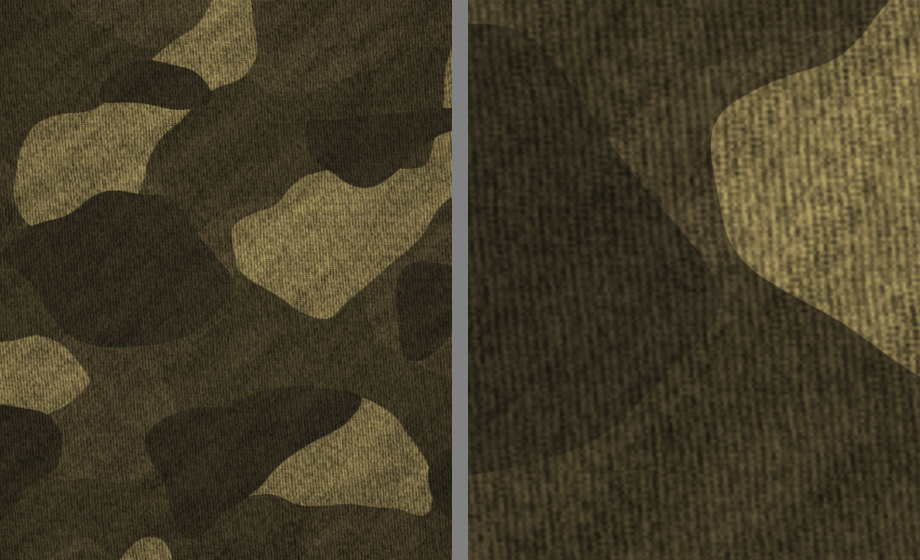
Left, the full canvas; right, a detail of the centre.
This texture is drawn by a WebGL 2 fragment shader. Its source:

```glsl
#version 300 es
precision highp float;
// Four-tone camouflage printed on fine ribbed jersey.
// Each print layer is a warped sum of plane waves cut at a level, so its area
// stays steady; ribs, stitches, slanted slubs and soft folds then shade it.

uniform vec2 u_resolution;
out vec4 fragColor;

const float TAU = 6.2831853;

// Print colours
const vec3 OLIVE = vec3(0.212, 0.187, 0.122);
const vec3 BROWN = vec3(0.248, 0.216, 0.143);
const vec3 DARK  = vec3(0.167, 0.149, 0.102);
const vec3 LIGHT = vec3(0.428, 0.379, 0.241);

// Print shapes: cycles per canvas height, and cut levels in deviations
const vec2  PATCH_FREQ  = vec2(1.95, 2.95);
const int   WAVES       = 9;
const float BROWN_LEVEL = 0.35;
const float LIGHT_LEVEL = 0.62;
const float DARK_LEVEL  = 0.68;
const float WARP_FREQ   = 4.5;
const float WARP_SIZE   = 0.055;
const float LOBE_FREQ   = 11.0;
const float LOBE_SIZE   = 0.020;
const float EDGE_PIXELS = 0.8;

// Cloth
const float RIB_FREQ    = 186.0;
const float RIB_LEAN    = 0.09;
const float RIB_WOBBLE  = 0.40;
const float RIB_DEPTH   = 0.15;
const float STITCH      = 0.40;
const float GRAIN       = 0.42;
const float SLUB_ANGLE  = 0.66;
const float SLUB_DEPTH  = 0.22;
const float FOLD_DEPTH  = 0.14;
const float VIGNETTE    = 0.14;

float hash(vec2 p) {
    return fract(sin(dot(p, vec2(127.1, 311.7))) * 43758.5453);
}

float valueNoise(vec2 p) {
    vec2 cell = floor(p), f = fract(p);
    f = f * f * f * (f * (f * 6.0 - 15.0) + 10.0);
    float low  = mix(hash(cell), hash(cell + vec2(1.0, 0.0)), f.x);
    float high = mix(hash(cell + vec2(0.0, 1.0)), hash(cell + 1.0), f.x);
    return mix(low, high, f.y);
}

vec2 noiseOffset(vec2 q) {
    return 2.0 * vec2(valueNoise(q), valueNoise(q + 31.7)) - 1.0;
}

// Smooth random field with mean 0 and deviation 1
float patchField(vec2 p, float seed) {
    vec2 bend = WARP_SIZE * noiseOffset(p * WARP_FREQ + seed * 7.3);
    vec2 lobe = LOBE_SIZE * noiseOffset(p * LOBE_FREQ + seed * 3.9);
    p += bend + lobe;
    float sum = 0.0;
    for (int i = 0; i < WAVES; i++) {
        float n = float(i);
        float angle = 0.5 * TAU * (n + hash(vec2(n, seed))) / float(WAVES);
        float size = mix(0.7, 1.2, hash(vec2(n + 20.0, seed)));
        vec2 wave = PATCH_FREQ * size * vec2(cos(angle), sin(angle));
        sum += cos(TAU * (dot(wave, p) + hash(vec2(n + 40.0, seed))));
    }
    return sum / sqrt(0.5 * float(WAVES));
}

// Coverage of the part of a field above a level, with a smooth edge
float cover(float field, float level) {
    float width = EDGE_PIXELS * fwidth(field) + 1e-5;
    return smoothstep(-width, width, field - level);
}

vec3 printColour(vec2 p) {
    vec3 c = mix(OLIVE, BROWN, cover(patchField(p, 3.0), BROWN_LEVEL));
    c = mix(c, LIGHT, cover(patchField(p, 8.0), LIGHT_LEVEL));
    return mix(c, DARK, cover(patchField(p, 14.0), DARK_LEVEL));
}

// Near-vertical ribs broken into stitches and fibre grain
float knit(vec2 p) {
    float across = (p.x + RIB_LEAN * p.y) * RIB_FREQ;
    across += RIB_WOBBLE * valueNoise(p * vec2(24.0, 30.0));
    float fade = 1.0 - smoothstep(0.5, 1.0, fwidth(across));
    float rib = cos(TAU * across) * fade;
    float stitch = valueNoise(vec2(across * 1.6, p.y * 170.0)) - 0.5;
    float grain = valueNoise(p * 490.0 + 9.0) - 0.5;
    return RIB_DEPTH * rib + STITCH * stitch + GRAIN * grain;
}

// Slanted uneven yarn streaks with thin dark creases, and broad folds
float slubs(vec2 p) {
    float c = cos(SLUB_ANGLE), s = sin(SLUB_ANGLE);
    vec2 q = vec2(c * p.x + s * p.y, c * p.y - s * p.x);
    q.y += 0.02 * valueNoise(q * 9.0);
    float streak = valueNoise(q * vec2(10.0, 42.0)) - 0.5;
    float ridge = 1.0 - abs(2.0 * valueNoise(q * vec2(8.0, 27.0) + 17.0) - 1.0);
    float crease = smoothstep(0.75, 1.0, ridge) - 0.3;
    float fold = valueNoise(p * 3.2 + 5.0) - 0.5;
    return SLUB_DEPTH * (streak - 0.3 * crease) + FOLD_DEPTH * fold;
}

void main() {
    vec2 p = gl_FragCoord.xy / u_resolution.y;
    vec2 centred = gl_FragCoord.xy / u_resolution - 0.5;
    float shade = 1.0 + knit(p) + slubs(p);
    shade *= 1.04 - VIGNETTE * 2.0 * dot(centred, centred);
    fragColor = vec4(printColour(p) * shade, 1.0);
}
```
